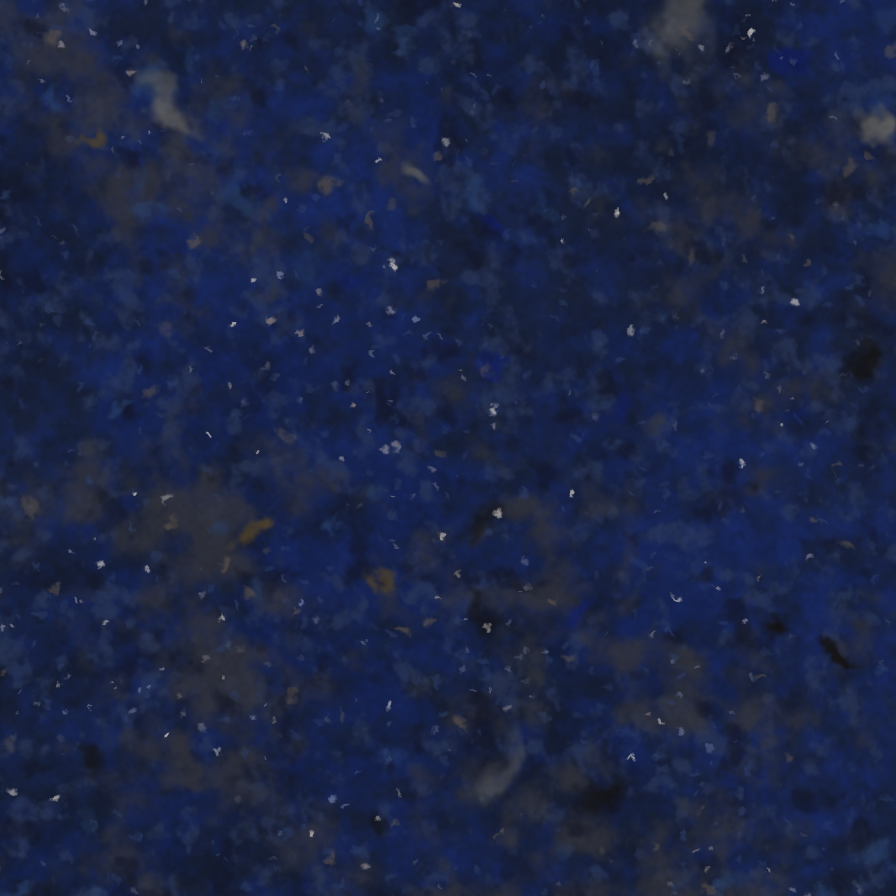
Reproduce this texture procedurally as a Shadertoy shader.

```glsl
float hash(vec2 p) {
    return fract(sin(dot(p, vec2(127.1, 311.7))) * 43758.5453);
}

float noise(vec2 p) {
    vec2 i = floor(p), f = fract(p);
    f = f * f * (3.0 - 2.0 * f);
    return mix(mix(hash(i), hash(i + vec2(1, 0)), f.x),
               mix(hash(i + vec2(0, 1)), hash(i + vec2(1, 1)), f.x), f.y);
}

float fbm(vec2 p) {
    float sum = 0.0, amp = 0.53;
    for (int i = 0; i < 4; i++) {
        sum += amp * noise(p);
        p = mat2(0.8, 0.6, -0.6, 0.8) * p * 2.03 + 17.3;
        amp *= 0.5;
    }
    return sum;
}

// Soft irregular grains, one at most per cell; radii are in cell units
float grains(vec2 uv, float scale, float density, float minRadius, float maxRadius, float seed) {
    vec2 p = uv * scale + seed * 7.31;
    vec2 q = p * 1.1 / maxRadius;
    p += (vec2(fbm(q), fbm(q + 41.7)) - 0.5) * maxRadius * 1.5;
    vec2 cell = floor(p);
    float mask = 0.0;
    for (int y = -1; y <= 1; y++)
    for (int x = -1; x <= 1; x++) {
        vec2 id = cell + vec2(x, y);
        if (hash(id + seed) > density) continue;
        vec2 d = p - id - vec2(hash(id + 3.7), hash(id + 8.1));
        float angle = 6.2832 * hash(id + 12.9);
        float c = cos(angle), s = sin(angle);
        d = mat2(c, s, -s, c) * d;
        d.y *= mix(1.0, 2.0, hash(id + 21.4));
        float radius = mix(minRadius, maxRadius, hash(id + 30.2));
        float strength = mix(0.5, 1.0, hash(id + 44.6));
        mask = max(mask, strength * smoothstep(1.0, 0.25, length(d) / radius));
    }
    return mask;
}

void mainImage(out vec4 fragColor, in vec2 fragCoord) {
    vec2 uv = fragCoord / iResolution.y;

    // Mottled blue ground
    float broad = fbm(uv * 5.0);
    float mottle = fbm(uv * 34.0 + 5.0);
    float fine = fbm(uv * 70.0 + 31.0);
    float blueness = 0.35 * broad + 0.4 * mottle + 0.25 * fine;
    vec3 color = mix(vec3(0.085, 0.115, 0.2), vec3(0.085, 0.14, 0.335),
                     smoothstep(0.31, 0.69, blueness));
    color *= 0.78 + 0.22 * fbm(uv * 55.0 + 63.0) + 0.28 * fbm(uv * 4.0 + 300.0);

    // Paler, dustier and darker clouding
    float pale = smoothstep(0.53, 0.8, fbm(uv * 42.0 + 90.0));
    color = mix(color, vec3(0.17, 0.22, 0.35), 0.65 * pale);
    float dusty = smoothstep(0.5, 0.72, 0.55 * fbm(uv * 5.0 + 120.0) + 0.45 * fbm(uv * 30.0 + 77.0));
    color = mix(color, vec3(0.2, 0.2, 0.225), 0.75 * dusty);
    float shadow = smoothstep(0.57, 0.8, fbm(uv * 28.0 + 150.0));
    color = mix(color, vec3(0.07, 0.08, 0.14), 0.6 * shadow);

    // Blue grains
    color = mix(color, vec3(0.16, 0.26, 0.43), 0.55 * grains(uv, 14.0, 0.18, 0.15, 0.38, 1.0));
    color = mix(color, vec3(0.06, 0.11, 0.46), 0.5 * grains(uv, 10.0, 0.08, 0.15, 0.36, 2.0));
    color = mix(color, vec3(0.18, 0.25, 0.41), 0.55 * grains(uv, 40.0, 0.2, 0.15, 0.4, 3.0));

    // Pale feldspar, ochre and dark brown inclusions
    float clouding = 0.4 + 0.9 * fbm(uv * 24.0 + 200.0);
    color = mix(color, vec3(0.39, 0.385, 0.37), 0.85 * clouding * grains(uv, 5.0, 0.22, 0.15, 0.36, 4.0));
    color = mix(color, vec3(0.37, 0.29, 0.14), 0.85 * clouding * grains(uv, 8.0, 0.08, 0.18, 0.36, 5.0));
    color = mix(color, vec3(0.075, 0.07, 0.065), 0.95 * grains(uv, 9.0, 0.12, 0.15, 0.36, 6.0));
    color = mix(color, vec3(0.38, 0.34, 0.3), 0.6 * grains(uv, 26.0, 0.08, 0.15, 0.38, 7.0));

    // Small soft glints, gathered in loose clusters
    float cluster = smoothstep(0.4, 0.66, fbm(uv * 9.0 + 250.0));
    vec3 glint = mix(vec3(0.42, 0.48, 0.66), vec3(0.62, 0.55, 0.5), noise(uv * 25.0));
    color = mix(color, glint, 0.75 * cluster * grains(uv, 52.0, 0.15, 0.15, 0.36, 8.0));
    color = mix(color, vec3(0.78, 0.76, 0.74), 0.85 * grains(uv, 30.0, 0.02, 0.12, 0.24, 9.0));

    // Faint surface grain
    color *= 0.96 + 0.08 * noise(uv * 170.0);
    fragColor = vec4(color, 1.0);
}
```
